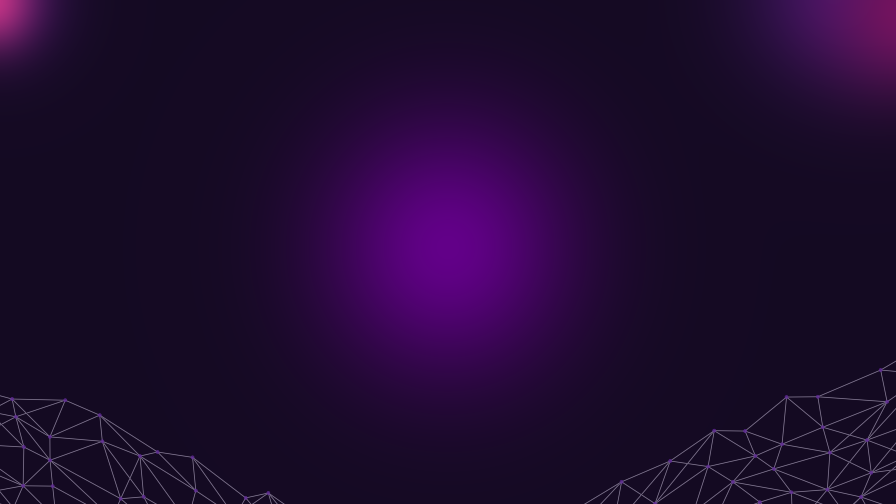
Write a Shadertoy shader that draws this background.

```glsl
// Dark violet backdrop with a soft purple glow in the middle, pink and violet
// light in the upper corners, and a fine wire mesh rising in both lower corners.
// Glows are Gaussians; each mesh is a jittered grid hung from a sloping ridge.

#define BASE_COLOR   vec3(0.080, 0.040, 0.135)
#define CORE_COLOR   vec3(0.385, 0.000, 0.535)
#define VIOLET_COLOR vec3(0.260, 0.085, 0.400)
#define PINK_COLOR   vec3(0.760, 0.200, 0.520)
#define WINE_COLOR   vec3(0.460, 0.075, 0.370)
#define LINE_COLOR   vec3(0.440, 0.400, 0.500)
#define DOT_COLOR    vec3(0.380, 0.160, 0.600)
#define MESH_CELL    vec2(0.086, 0.060)
#define LINE_WIDTH   0.0019
#define DOT_RADIUS   0.0038
#define JITTER       0.72

float hash(vec2 p) {
    return fract(sin(dot(p, vec2(127.1, 311.7))) * 43758.5453);
}

float glow(vec2 p, vec2 center, vec2 spread) {
    vec2 d = (p - center) / spread;
    return exp(-dot(d, d));
}

float segmentDistance(vec2 p, vec2 a, vec2 b) {
    vec2 pa = p - a, ba = b - a;
    return length(pa - ba * clamp(dot(pa, ba) / dot(ba, ba), 0.0, 1.0));
}

// Slightly bulging slope; size holds its run and its height at the side
float ridge(float x, vec2 size) {
    float t = x / size.x;
    return size.y * (1.0 - t) + 0.025 * sin(3.14159 * clamp(t, 0.0, 1.0));
}

// Jittered node of a grid whose rows follow the ridge downwards
vec2 meshNode(vec2 id, vec2 size, float seed) {
    vec2 jitter = vec2(hash(id + seed), hash(id + seed + 41.3)) - 0.5;
    vec2 q = (id + 0.5 + JITTER * jitter) * MESH_CELL;
    return vec2(q.x, ridge(q.x, size) + 0.5 * MESH_CELL.y - q.y);
}

// Distances to the nearest mesh line (x) and node (y)
vec2 meshDistance(vec2 p, vec2 size, float seed) {
    vec2 q = vec2(p.x, ridge(p.x, size) + 0.5 * MESH_CELL.y - p.y);
    vec2 cell = floor(q / MESH_CELL);
    vec2 nearest = vec2(1.0);
    for (int j = -1; j <= 0; j++)
    for (int i = -1; i <= 0; i++) {
        vec2 id = cell + vec2(i, j);
        if (id.y < 0.0) continue;
        vec2 a = meshNode(id, size, seed);
        vec2 b = meshNode(id + vec2(1, 0), size, seed);
        vec2 c = meshNode(id + vec2(0, 1), size, seed);
        vec2 d = meshNode(id + vec2(1, 1), size, seed);
        float line = min(segmentDistance(p, a, b), segmentDistance(p, a, c));
        // One diagonal per quad, sometimes both
        float pick = hash(id + seed + 7.7);
        if (pick < 0.6) line = min(line, segmentDistance(p, a, d));
        if (pick > 0.4) line = min(line, segmentDistance(p, b, c));
        nearest = min(nearest, vec2(line, length(p - a)));
    }
    return nearest;
}

vec3 drawMesh(vec3 color, vec2 p, vec2 size, float seed, float pixel) {
    vec2 d = meshDistance(p, size, seed);
    float line = min(1.0, LINE_WIDTH / pixel)
               * (1.0 - smoothstep(0.0, max(pixel, LINE_WIDTH), d.x));
    float dotMask = 1.0 - smoothstep(-0.5 * pixel, 0.5 * pixel, d.y - DOT_RADIUS);
    color = mix(color, LINE_COLOR, line);
    return mix(color, DOT_COLOR, 0.75 * dotMask);
}

void mainImage(out vec4 fragColor, in vec2 fragCoord) {
    float pixel = 1.0 / iResolution.y;
    float aspect = iResolution.x * pixel;
    vec2 p = fragCoord * pixel;
    vec2 mirrored = vec2(aspect - p.x, p.y);

    // Central glow
    vec3 color = mix(BASE_COLOR, CORE_COLOR,
                     glow(p, vec2(0.5 * aspect, 0.509), vec2(0.240, 0.248)));

    // Upper left light
    color = mix(color, VIOLET_COLOR, 0.9 * glow(p, vec2(0.01, 1.01), vec2(0.115, 0.125)));
    color = mix(color, PINK_COLOR, glow(p, vec2(-0.015, 1.0), vec2(0.075, 0.085)));

    // Upper right light
    color = mix(color, VIOLET_COLOR, glow(mirrored, vec2(0.10, 1.02), vec2(0.190, 0.185)));
    color = mix(color, WINE_COLOR, glow(mirrored, vec2(-0.03, 0.98), vec2(0.150, 0.150)));

    // Wire meshes in the lower corners
    color = drawMesh(color, p, vec2(0.537, 0.225), 3.0, pixel);
    color = drawMesh(color, mirrored, vec2(0.605, 0.275), 19.0, pixel);

    fragColor = vec4(color, 1.0);
}
```
